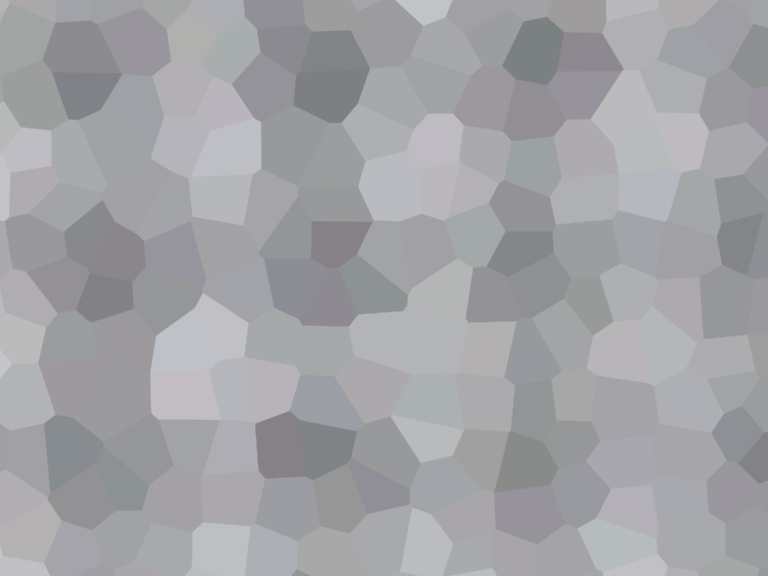
A WebGL 1 fragment shader for this pattern:

```glsl
precision highp float;

// Flat grey mosaic: jittered Voronoi cells, each filled with one colour.
// A cell takes its tone from two crossed cosine waves sampled at its seed,
// plus a little random brightness and tint; borders are antialiased.

uniform vec2 u_resolution;

const float CELLS_PER_HEIGHT = 11.4;
const float SEED_JITTER = 0.82;                  // 0 = square grid, 1 = fully random
const vec3 BASE_GREY = vec3(0.638, 0.639, 0.653);
const vec2 WAVE_PERIOD = vec2(0.383, 0.352);     // in canvas heights
const vec2 WAVE_TROUGH = vec2(0.170, 0.190);     // position of one dark centre
const vec2 WAVE_AMPLITUDE = vec2(0.064, 0.053);
const float TONE_NOISE = 0.040;
const float TINT_NOISE = 0.012;
const float EDGE_PIXELS = 1.2;
const float TAU = 6.2831853;

// Three random values in 0..1 from a cell index.
vec3 hash3(vec2 p) {
    vec3 q = fract(p.xyx * vec3(0.1031, 0.1030, 0.0973));
    q += dot(q, q.yxz + 33.33);
    return fract((q.xxy + q.yzz) * q.zyx);
}

// Seed position of a cell, in grid units.
vec2 cellSeed(vec2 cell) {
    return cell + 0.5 + (hash3(cell + 17.0).xy - 0.5) * SEED_JITTER;
}

// Flat colour of a cell: broad wave, random tone, slight tint.
vec3 cellColor(vec2 cell) {
    vec2 position = cellSeed(cell) / CELLS_PER_HEIGHT;
    vec2 wave = -cos(TAU * (position - WAVE_TROUGH) / WAVE_PERIOD);
    float tone = dot(wave, WAVE_AMPLITUDE);
    tone += (hash3(cell + 71.0).x * 2.0 - 1.0) * TONE_NOISE;
    vec3 tint = (hash3(cell + 139.0) * 2.0 - 1.0) * TINT_NOISE;
    return BASE_GREY + tone + tint;
}

void main() {
    vec2 p = gl_FragCoord.xy / u_resolution.y * CELLS_PER_HEIGHT;
    vec2 home = floor(p);
    float edgeWidth = EDGE_PIXELS * CELLS_PER_HEIGHT / u_resolution.y;

    // Find the nearest seed.
    vec2 nearestCell = home;
    vec2 nearestOffset = vec2(0.0);
    float nearestDist = 1e3;
    for (int j = -2; j <= 2; j++) {
        for (int i = -2; i <= 2; i++) {
            vec2 cell = home + vec2(float(i), float(j));
            vec2 offset = cellSeed(cell) - p;
            float dist = dot(offset, offset);
            if (dist < nearestDist) {
                nearestDist = dist;
                nearestOffset = offset;
                nearestCell = cell;
            }
        }
    }

    // Blend in neighbours whose border lies within the edge width.
    vec3 color = cellColor(nearestCell) * 0.5;
    float total = 0.5;
    for (int j = -2; j <= 2; j++) {
        for (int i = -2; i <= 2; i++) {
            vec2 cell = home + vec2(float(i), float(j));
            vec2 offset = cellSeed(cell) - p;
            vec2 across = offset - nearestOffset;
            float span = length(across);
            if (span > 1e-4) {
                float border = dot(0.5 * (offset + nearestOffset), across / span);
                float weight = clamp(0.5 - border / edgeWidth, 0.0, 0.5);
                if (weight > 0.0) {
                    color += cellColor(cell) * weight;
                    total += weight;
                }
            }
        }
    }

    gl_FragColor = vec4(color / total, 1.0);
}
```
